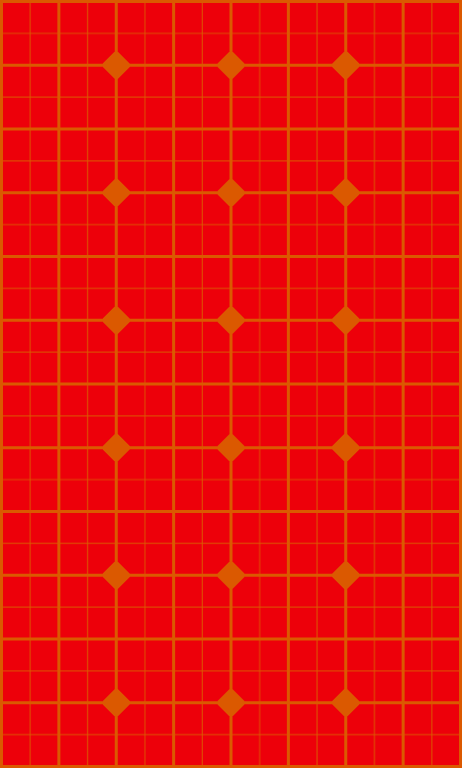
This pattern is drawn by a Shadertoy shader. Its source:

```glsl
// Orange grid of heavy and fine lines on red, with diamonds at alternate heavy crossings.

#define CELLS vec2(16.0, 24.0)      // fine cells across and down
#define CANVAS_WIDTH 462.0          // drawing units across the canvas
#define HEAVY_WIDTH 3.0
#define FINE_WIDTH vec2(2.0, 1.2)   // faintest, strongest
#define FINE_OPACITY vec2(0.42, 0.82)
#define DIAMOND_RADIUS 15.2
#define FADE_START vec2(0.82, 0.95) // phase of the first fine line
#define FADE_STEP vec2(0.56, 0.72)  // phase change per fine line
#define RED vec3(0.93, 0.0, 0.04)
#define ORANGE vec3(0.86, 0.35, 0.0)

// Share of a pixel covered by a stripe centred at distance zero
vec2 stripeCoverage(vec2 dist, vec2 width, float pixel) {
    vec2 upper = min(dist + 0.5 * pixel, 0.5 * width);
    vec2 lower = max(dist - 0.5 * pixel, -0.5 * width);
    return max(upper - lower, 0.0) / pixel;
}

// Strength of each fine line, from 0 (faint) to 1 (strong)
vec2 fineStrength(vec2 lineNumber) {
    vec2 phase = fract(FADE_START + FADE_STEP * lineNumber);
    return 1.0 - abs(2.0 * phase - 1.0);
}

float diamondCoverage(vec2 grid, vec2 cellSize, float pixel) {
    // Every fourth column, leaving out the borders; rows sit half a period in
    float column = 4.0 * clamp(round(grid.x / 4.0), 1.0, CELLS.x / 4.0 - 1.0);
    float row = 4.0 * floor(grid.y / 4.0) + 2.0;
    vec2 offset = abs(grid - vec2(column, row)) * cellSize;
    float dist = (offset.x + offset.y - DIAMOND_RADIUS) * 0.70711;
    return clamp(0.5 - dist / pixel, 0.0, 1.0);
}

void mainImage(out vec4 fragColor, in vec2 fragCoord) {
    // Canvas units, measured from the upper left
    float pixel = CANVAS_WIDTH / iResolution.x;
    vec2 size = iResolution.xy * pixel;
    vec2 position = vec2(fragCoord.x, iResolution.y - fragCoord.y) * pixel;

    // The border lines lie fully inside the canvas
    vec2 cellSize = (size - HEAVY_WIDTH) / CELLS;
    vec2 grid = (position - 0.5 * HEAVY_WIDTH) / cellSize;

    // Heavy lines on even cell edges
    vec2 heavyDist = (grid - 2.0 * round(grid * 0.5)) * cellSize;
    vec2 heavy = stripeCoverage(heavyDist, vec2(HEAVY_WIDTH), pixel);

    // Fine lines on odd cell edges, each with its own strength
    vec2 lineNumber = floor(grid * 0.5);
    vec2 strength = fineStrength(lineNumber);
    vec2 fineDist = (grid - 2.0 * lineNumber - 1.0) * cellSize;
    vec2 fineWidth = mix(vec2(FINE_WIDTH.x), vec2(FINE_WIDTH.y), strength);
    vec2 fine = stripeCoverage(fineDist, fineWidth, pixel);
    fine *= mix(vec2(FINE_OPACITY.x), vec2(FINE_OPACITY.y), strength);

    // Combine lines and diamonds
    vec2 lines = max(heavy, fine);
    float ink = 1.0 - (1.0 - lines.x) * (1.0 - lines.y);
    ink = max(ink, diamondCoverage(grid, cellSize, pixel));

    fragColor = vec4(mix(RED, ORANGE, ink), 1.0);
}
```
